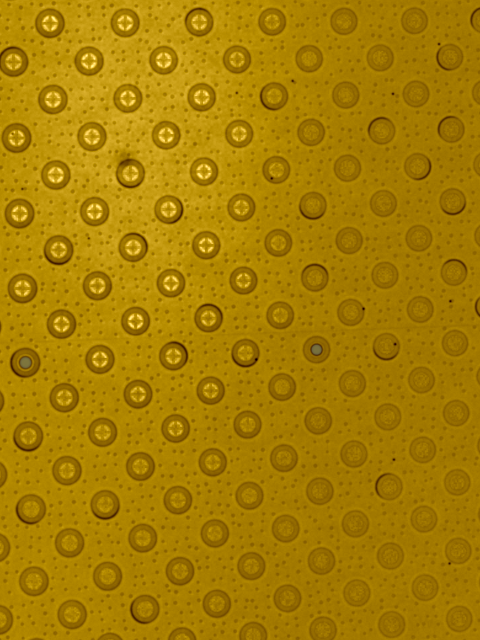
This texture is drawn by a Shadertoy shader. Its source:

```glsl
// Yellow tactile paving: staggered rows of flat-topped domes with small pips between.
// A quadratic warp gives the lattice its perspective; it is inverted per pixel and
// shaded as one tone value, which a colour ramp turns from ochre to pale yellow.

// Lengths are hundredths of the canvas width, measured from the top left.
const vec2  LATTICE_ORIGIN = vec2(10.42, 4.86);
const vec2  PITCH          = vec2(15.8, 7.97);
const vec2  MEAN_PITCH     = vec2(14.8, 7.4);
const vec2  PIP_GRID       = vec2(6.5, 3.3);     // pips per lattice step
const float PIP_RADIUS     = 0.36;
const float PIP_CLEARANCE  = 3.75;               // from a dome centre
const vec2  DOME_RADIUS    = vec2(3.1, 2.7);     // left, right
const vec2  GLOW_CENTRE    = vec2(29.0, 27.0);
const vec2  GLOW_SIZE      = vec2(27.0, 40.0);
const float RIVET_ROW      = 9.0;
const vec2  SMUDGE         = vec2(25.7, 33.4);
const float WORN_SHARE     = 0.14;
const float SPECK_SHARE    = 0.13;
const float SPECK_CELL     = 11.0;
const vec3  RIVET_GREY     = vec3(0.42, 0.43, 0.32);

float hash(vec2 p) {
    vec3 a = fract(p.xyx * 0.1031);
    a += dot(a, a.yzx + 33.33);
    return fract((a.x + a.y) * a.z);
}
vec2 hash2(vec2 p) { return vec2(hash(p + 17.3), hash(p + 71.9)); }

float noise(vec2 p) {
    vec2 i = floor(p), f = fract(p);
    f *= f * (3.0 - 2.0 * f);
    return mix(mix(hash(i), hash(i + vec2(1, 0)), f.x),
               mix(hash(i + vec2(0, 1)), hash(i + vec2(1, 1)), f.x), f.y);
}

float bell(float x, float width) { x /= width; return exp(-x * x); }

// Lattice (column, row) to canvas, and back by fixed-point steps
vec2 warp(vec2 q) {
    vec2 bend = vec2(0.312 * q.y - 0.122 * q.x * q.x - 0.0014 * q.y * q.y,
                     -0.104 * q.x - 0.017 * q.y * q.y);
    return LATTICE_ORIGIN + PITCH * q + bend - vec2(0.0304, 0.0634) * q.x * q.y;
}
vec2 unwarp(vec2 p) {
    vec2 q = (p - LATTICE_ORIGIN) / PITCH;
    for (int i = 0; i < 6; i++) q += (p - warp(q)) / MEAN_PITCH;
    return q;
}

// Closest dome of one row; odd rows are shifted by half a step
vec2 domeInRow(vec2 q, float row) {
    float shift = -0.5 * mod(row, 2.0);
    return vec2(floor(q.x - shift + 0.5) + shift, row);
}
float domeDistance(vec2 q, vec2 p) {
    float nearest = 100.0;
    for (float i = -1.0; i <= 1.0; i++)
        nearest = min(nearest, distance(p, warp(domeInRow(q, floor(q.y + 0.5) + i))));
    return nearest;
}

float pipTone(vec2 p, vec2 q, float px) {
    float tone = 0.0;
    for (int k = 0; k < 9; k++) {
        vec2 cell = floor(q * PIP_GRID) + vec2(k % 3 - 1, k / 3 - 1);
        vec2 pipQ = (cell + 0.5 + 0.55 * (hash2(cell) - 0.5)) / PIP_GRID;
        vec2 centre = warp(pipQ);
        float keep = step(PIP_CLEARANCE, domeDistance(pipQ, centre));
        float radius = PIP_RADIUS * (0.8 + 0.4 * hash(cell));
        float soft = 0.12 + 0.5 * px;
        float body = 1.0 - smoothstep(radius - soft, radius + soft, distance(p, centre));
        tone += keep * (0.35 * bell(distance(p, centre + 0.45), 0.3) - body);
    }
    return tone;
}

// Adds one dome to the tone; grey receives the rivet's metal
void addDome(vec2 p, vec2 id, float relief, float glint, float px, inout float tone, inout float grey) {
    float radius = mix(DOME_RADIUS.x, DOME_RADIUS.y, clamp(p.x / 100.0, 0.0, 1.0));
    vec2 d = (p - warp(id)) / radius;
    float r = length(d), soft = 0.05 + 0.5 * px / radius, seed = hash(id * 2.0 + 40.0);
    if (r > 1.6) return;
    float inside = 1.0 - smoothstep(1.0 - soft, 1.0 + soft, r);
    float top = 1.0 - smoothstep(0.5, 0.66, r);
    // Sloped side, rim and flat top
    tone -= relief * inside * (1.0 - top) * (0.15 + 0.04 * dot(d, vec2(0.6, 0.8)));
    tone -= (0.05 + 0.06 * relief) * bell(r - 0.95, 0.09) + 0.035 * bell(r - 0.6, 0.08);
    tone += 0.03 * bell(r - 1.17, 0.1) + top * (0.05 * glint - 0.02);
    // Broken ring of reflections around a dim cross
    float gap = smoothstep(0.05, 0.15, min(abs(d.x), abs(d.y)));
    float sparkle = (0.55 + 0.7 * noise(p * 2.6)) * (0.6 + 0.5 * seed);
    float rivet = step(abs(id.y - RIVET_ROW), 0.1) * step(mod(id.x + 0.6, 4.0), 0.2);
    tone += (1.0 - rivet) * glint * (0.3 * gap * sparkle * bell(r - 0.41, 0.1)
          - 0.1 * (1.0 - gap) * bell(r, 0.35));
    tone += (1.0 - rivet) * top * 0.09 * (noise(p * 3.0 + 9.0) - 0.5);
    // Dirt caught along part of the rim
    float angle = 6.2832 * hash(id + 5.7);
    float side = dot(d, vec2(cos(angle), sin(angle))) / max(r, 0.01);
    tone -= 0.22 * step(seed, WORN_SHARE) * bell(r - 0.98, 0.1) * smoothstep(0.0, 0.9, side);
    tone -= rivet * 0.33 * bell(r - 0.38, 0.1);
    grey = max(grey, rivet * 0.75 * (1.0 - smoothstep(0.3, 0.45, r)));
}

void mainImage(out vec4 fragColor, in vec2 fragCoord) {
    float px = 100.0 / iResolution.x;
    vec2 p = vec2(fragCoord.x, iResolution.y - fragCoord.y) * px;
    vec2 q = unwarp(p), g = (p - GLOW_CENTRE) / GLOW_SIZE;
    float glow = exp(-dot(g, g));
    float relief = mix(1.0, 0.3, smoothstep(30.0, 85.0, p.x)) * mix(1.0, 0.65, smoothstep(60.0, 115.0, p.y));
    float glint = (1.0 - smoothstep(38.0, 68.0, p.x)) * (1.0 - 0.8 * smoothstep(65.0, 110.0, p.y));
    // Uneven light, grain and the slab joint
    float tone = 0.685 - 0.055 * smoothstep(25.0, 100.0, p.x + 0.2 * p.y) + 0.11 * glow;
    tone += (0.02 + 0.05 * glow) * (noise(p * vec2(0.22, 0.4)) - 0.5);
    tone += (0.03 + 0.06 * glow) * (noise(p * 1.7) - 0.5) + 0.025 * (noise(p * 3.9) - 0.5);
    tone -= 0.025 * bell(p.y - 71.5 + 0.038 * p.x, 0.25);
    tone += (0.06 + 0.09 * relief) * pipTone(p, q, px);
    tone -= 0.22 * bell(distance(p, SMUDGE), 1.8) * (0.5 + noise(p));
    float grey = 0.0;
    for (float i = -1.0; i <= 1.0; i++)
        addDome(p, domeInRow(q, floor(q.y + 0.5) + i), relief, glint, px, tone, grey);
    // Sparse dark specks
    vec2 cell = floor(p / SPECK_CELL);
    vec2 speck = (cell + 0.1 + 0.8 * hash2(cell + 3.0)) * SPECK_CELL;
    tone -= 0.45 * step(hash(cell + 8.0), SPECK_SHARE) * bell(distance(p, speck), 0.28);
    // Tone ramp
    vec3 colour = vec3(tone, 0.97 * tone - 0.14, 1.3 * max(tone - 0.72, 0.0));
    fragColor = vec4(clamp(mix(colour, RIVET_GREY, grey), 0.0, 1.0), 1.0);
}
```
